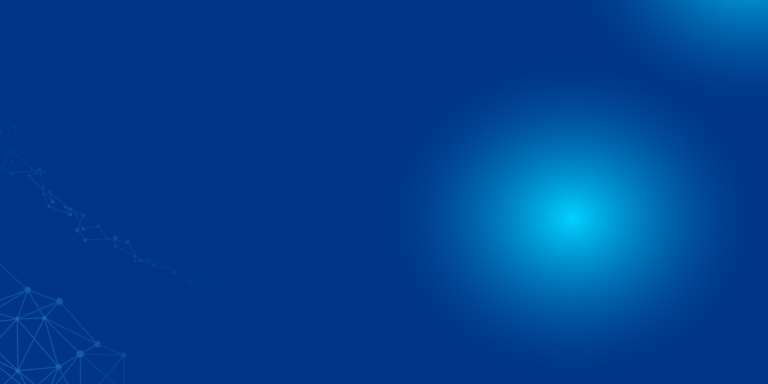
Write a Shadertoy shader that draws this background.

```glsl
// A deep blue field lit by two soft elliptical cyan glows, with a faint network
// in the lower left: a jittered grid of linked nodes under a sloping edge, and
// a trail of small linked dots scattered along a quadratic curve.

const vec3 BASE_BLUE = vec3(0.0, 0.205, 0.53);
const vec3 GLOW_CYAN = vec3(0.0, 0.82, 1.0);
const vec3 MESH_BLUE = vec3(0.12, 0.47, 0.77);
const vec2 GLOW_RADII = vec2(0.50, 0.425);
const float CELL = 0.092;
const int TRAIL_DOTS = 44;

// Two random values in 0..1 from a 2D key
vec2 hash22(vec2 p) {
    vec3 q = fract(p.xyx * vec3(0.1031, 0.1030, 0.0973));
    q += dot(q, q.yzx + 33.33);
    return fract((q.xx + q.yz) * q.zy);
}

float glow(vec2 p, vec2 center, vec2 radii) {
    float r = length((p - center) / radii);
    return pow(max(1.0 - r, 0.0), 1.7);
}

float disc(vec2 p, vec2 center, float radius, float pixel) {
    return 1.0 - smoothstep(-pixel, pixel, length(p - center) - radius);
}

// Thin line; lines narrower than a pixel are dimmed instead
float segment(vec2 p, vec2 a, vec2 b, float width, float pixel) {
    vec2 ab = b - a;
    float t = clamp(dot(p - a, ab) / max(dot(ab, ab), 1e-6), 0.0, 1.0);
    float d = length(p - a - ab * t);
    float drawn = max(width, pixel);
    return (1.0 - smoothstep(0.0, drawn, d)) * width / drawn;
}

vec2 meshNode(vec2 cell) {
    return (cell + 0.12 + 0.76 * hash22(cell + 71.0)) * CELL;
}

// Node visibility: below the sloping edge, fading to the right
float meshWeight(vec2 node) {
    float edge = 0.37 - 0.76 * node.x;
    float fade = 1.0 - smoothstep(0.05, 0.55, node.x);
    return step(node.y, edge) * fade * mix(1.0, 0.6, smoothstep(0.1, 0.37, node.y));
}

float meshLink(vec2 p, vec2 cellA, vec2 cellB, float pixel) {
    vec2 a = meshNode(cellA);
    vec2 b = meshNode(cellB);
    float weight = min(meshWeight(a), meshWeight(b));
    return weight * segment(p, a, b, 0.0034, pixel);
}

float mesh(vec2 p, float pixel) {
    vec2 home = floor(p / CELL);
    float light = 0.0;
    for (int j = -1; j <= 1; j++) {
        for (int i = -1; i <= 1; i++) {
            vec2 cell = home + vec2(i, j);
            vec2 node = meshNode(cell);
            float radius = mix(0.005, 0.010, hash22(cell + 19.0).x);
            light = max(light, 0.75 * meshWeight(node) * disc(p, node, radius, pixel));
            float links = meshLink(p, cell, cell + vec2(1, 0), pixel);
            links = max(links, meshLink(p, cell, cell + vec2(0, 1), pixel));
            links = max(links, meshLink(p, cell, cell + vec2(1, 1), pixel));
            links = max(links, meshLink(p, cell, cell + vec2(1, -1), pixel));
            light = max(light, 0.5 * links);
        }
    }
    return light;
}

vec2 trailDot(float index) {
    float t = index / float(TRAIL_DOTS);
    vec2 start = vec2(0.0, 0.67), bend = vec2(0.10, 0.40), end = vec2(0.57, 0.25);
    vec2 onCurve = mix(mix(start, bend, t), mix(bend, end, t), t);
    vec2 scatter = hash22(vec2(index, 5.0)) - 0.5;
    return onCurve + scatter * mix(0.075, 0.045, t);
}

float trail(vec2 p, float pixel) {
    float light = 0.0;
    for (int i = 0; i < TRAIL_DOTS; i++) {
        float index = float(i);
        float t = index / float(TRAIL_DOTS);
        float strength = mix(0.12, 0.42, smoothstep(0.0, 0.4, t));
        strength *= 1.0 - 0.8 * smoothstep(0.5, 1.0, t);
        vec2 node = trailDot(index);
        float radius = mix(0.002, 0.0055, hash22(vec2(index, 9.0)).x);
        float mark = disc(p, node, radius, pixel);
        mark = max(mark, 0.5 * segment(p, node, trailDot(index + 2.0), 0.003, pixel));
        light = max(light, strength * mark);
    }
    return light;
}

void mainImage(out vec4 fragColor, in vec2 fragCoord) {
    // Units of canvas height
    vec2 p = fragCoord / iResolution.y;
    float pixel = 1.0 / iResolution.y;

    // Main glow and the one beyond the upper right corner
    float light = glow(p, vec2(1.49, 0.432), GLOW_RADII);
    light += glow(p, vec2(1.958, 1.13), GLOW_RADII);
    vec3 color = mix(BASE_BLUE, GLOW_CYAN, min(light, 1.0));

    // Network overlay
    float network = max(mesh(p, pixel), trail(p, pixel));
    color = mix(color, MESH_BLUE, network);

    fragColor = vec4(color, 1.0);
}
```
